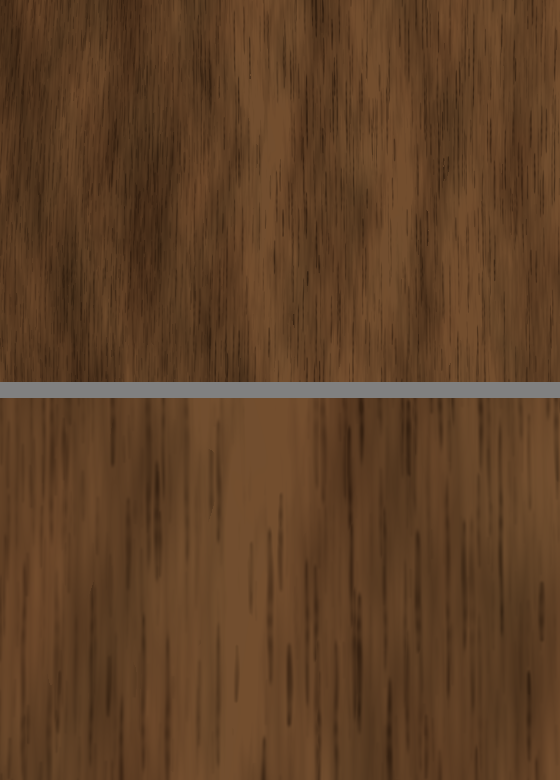
Top, the full canvas; bottom, a detail of the centre.
Write a Shadertoy shader that draws this texture.

```glsl
const float TAU = 6.2831853;
const vec3 DARK_WALNUT  = vec3(0.235, 0.148, 0.078);
const vec3 LIGHT_WALNUT = vec3(0.450, 0.306, 0.182);
const vec3 RED_TINT     = vec3(0.007, -0.002, -0.002);

vec4 hash4(vec2 p) {
    vec4 q = fract(p.xyxy * vec4(0.1031, 0.1030, 0.0973, 0.1099));
    q += dot(q, q.wzxy + 33.33);
    return fract((q.xxyz + q.yzzw) * q.zywx);
}

// Distance to the nearest jittered cell point
float cellular(vec2 p) {
    vec2 id = floor(p), f = fract(p);
    float nearest = 2.0;
    for (int y = -1; y <= 1; y++)
    for (int x = -1; x <= 1; x++) {
        vec2 cell = vec2(x, y);
        nearest = min(nearest, length(cell + hash4(id + cell + 70.0).xy - f));
    }
    return nearest;
}

// Soft irregular field of warped, layered sines, about -1 to 1
float sineField(vec2 p) {
    float sum = 0.0, weight = 0.5;
    for (int i = 0; i < 4; i++) {
        p += 0.6 * sin(p.yx * 1.3 + float(i) * 2.1);
        sum += weight * sin(p.x + 1.7) * cos(p.y + 0.6);
        p = mat2(1.3, 0.9, -0.9, 1.3) * p;
        weight *= 0.65;
    }
    return sum;
}

// One broken vertical dash per cell, columns shifted at random
float pores(vec2 p, vec2 cell, float halfWidth, float density, float seed) {
    float soft = max(0.0020, 0.6 / iResolution.y);
    vec2 q = p / cell + vec2(seed * 0.37, 0.0);
    q.y += 9.0 * hash4(vec2(floor(q.x) + 40.0, seed)).x;
    vec4 rnd = hash4(floor(q) + seed * 17.0 + 90.0);
    vec2 d = (fract(q) - 0.5) * cell;
    float halfLength = cell.y * mix(0.15, 0.5, rnd.x);
    d.x -= (rnd.y - 0.5) * max(cell.x - 2.0 * (halfWidth + soft) - 0.001, 0.0);
    d.y -= (rnd.z - 0.5) * (cell.y - 2.0 * halfLength);
    d.x += 0.0003 * sin(p.y * 80.0 + rnd.x * TAU);
    float along = clamp(1.0 - abs(d.y) / halfLength, 0.0, 1.0);
    float width = halfWidth * mix(0.55, 1.0, rnd.y) * pow(along, 0.25);
    float mask = 1.0 - smoothstep(-soft, soft, abs(d.x) - width);
    float strength = mix(0.35, 1.0, fract(rnd.z * 7.0 + rnd.y * 3.0));
    strength *= 0.82 + 0.18 * sin(p.y * 190.0 + rnd.w * 40.0 + 2.0 * sin(p.y * 67.0));
    return mask * smoothstep(0.0, 0.15, along) * step(rnd.w, density) * strength;
}

// Slanted figure on the left, straight bands on the right
float figure(vec2 p, float straight) {
    vec2 w = p + 0.07 * vec2(sineField(p * vec2(6.0, 4.0)), 0.0);
    float slanted = -0.13 * cos(TAU * (w.x + 0.2 * w.y - 0.2) / 0.3);
    float upright = 0.17 * cos(TAU * (w.x - 0.71) / 0.265);
    return mix(0.45 + slanted, 0.73 + upright, straight);
}

void mainImage(out vec4 fragColor, in vec2 fragCoord) {
    vec2 p = fragCoord / iResolution.y;
    float straight = smoothstep(0.38, 0.66, p.x);

    // Gently bent grain coordinates
    vec2 g = p;
    g.x -= 0.03 * (1.0 - smoothstep(0.05, 0.65, p.x)) * p.y * p.y;
    g.x += 0.003 * sin(p.y * 4.0 + p.x * 4.0);

    // Broad colour, mottling and fine fibre
    float tone = figure(p, straight);
    tone += 0.18 * sineField(g * vec2(15.0, 4.0));
    tone += 0.17 * sineField(g * vec2(34.0, 9.0) + 7.0);
    float shade = clamp(1.0 - tone, 0.0, 1.0);
    tone += 0.26 * (0.5 - cellular(g * vec2(46.0, 5.0)));
    tone += 0.22 * (0.5 - cellular(g * vec2(125.0, 10.0)));

    // Long open pores and short fine ones
    float longPores = 0.0, shortPores = 0.0;
    for (int i = 0; i < 5; i++) {
        float k = float(i);
        vec2 longCell = vec2(0.021 + 0.004 * k, 0.30 - 0.045 * k);
        vec2 shortCell = vec2(0.0115 + 0.002 * k, 0.070 + 0.016 * k);
        longPores = max(longPores, pores(g, longCell, 0.0027, 0.34 + 0.35 * shade, k + 1.0));
        shortPores = max(shortPores, pores(g, shortCell, 0.0020, 0.30 + 0.25 * shade, k + 11.0));
    }
    tone -= 0.68 * longPores * mix(0.4, 1.0, straight);
    tone -= 0.45 * shortPores * mix(1.0, 0.35, straight);

    vec3 color = mix(DARK_WALNUT, LIGHT_WALNUT, clamp(tone, -0.12, 1.0));
    color += RED_TINT * sineField(p * vec2(23.0, 8.0) + 4.0);
    fragColor = vec4(color, 1.0);
}
```
